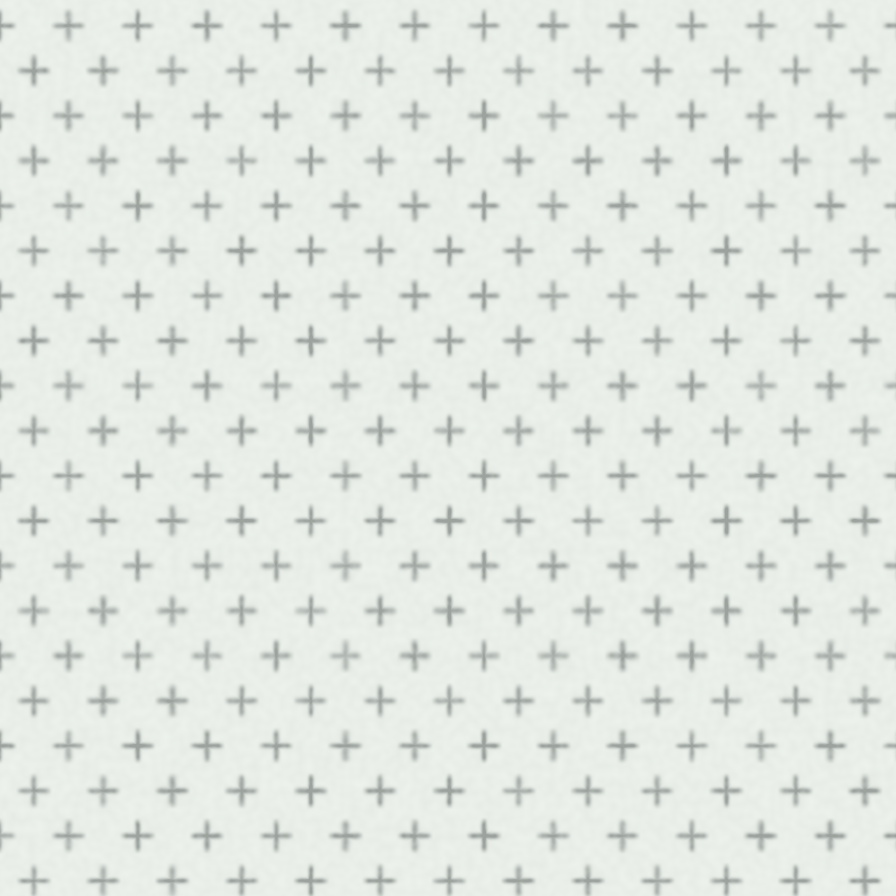
This pattern is drawn by a WebGL 1 fragment shader. Its source:

```glsl
precision highp float;
// Small soft grey plus signs on a pale green-grey ground, in staggered rows.
// Each staggered cell holds one cross of two tapered Gaussian strokes; hashes
// vary stroke width and strength, and gradient noise mottles the whole surface.

uniform vec2 u_resolution;

float hash(vec2 p) {
  return fract(sin(dot(p, vec2(127.1, 311.7))) * 43758.545);
}

vec2 gradientAt(vec2 cell) {
  float angle = 6.28318 * hash(cell);
  return vec2(cos(angle), sin(angle));
}

float gradientNoise(vec2 p) {
  vec2 i = floor(p);
  vec2 f = p - i;
  vec2 u = f * f * f * (f * (f * 6.0 - 15.0) + 10.0);
  float a = dot(gradientAt(i), f);
  float b = dot(gradientAt(i + vec2(1.0, 0.0)), f - vec2(1.0, 0.0));
  float c = dot(gradientAt(i + vec2(0.0, 1.0)), f - vec2(0.0, 1.0));
  float d = dot(gradientAt(i + 1.0), f - 1.0);
  return mix(mix(a, b, u.x), mix(c, d, u.x), u.y);
}

// Soft line: Gaussian across, fading out towards both ends.
float stroke(float across, float along, float width, float halfLength) {
  float taper = 1.0 - smoothstep(halfLength - 0.007, halfLength + 0.003, abs(along));
  return exp(-0.5 * across * across / (width * width)) * taper * 0.0025 / width;
}

void main() {
  vec2 p = gl_FragCoord.xy / u_resolution.y;

  // Staggered grid: every second row shifts by half a column.
  vec2 spacing = vec2(0.0773, 0.05023);
  vec2 grid = (p - vec2(0.0378, 0.0169)) / spacing + 0.5;
  float row = floor(grid.y);
  float shift = 0.5 * mod(row, 2.0);
  float column = floor(grid.x - shift);
  vec2 q = (vec2(grid.x - shift - column, grid.y - row) - 0.5) * spacing;

  // Upright width follows the column, crossbar width follows the row.
  float uprightWidth = mix(0.0021, 0.0032, hash(vec2(column + shift, 4.0)));
  float barWidth = mix(0.0021, 0.0030, hash(vec2(9.0, row)));
  float wear = mix(0.84, 1.06, hash(vec2(column, row)));
  q += 0.0004 * gradientNoise(p * 90.0);

  float upright = stroke(q.x, q.y, uprightWidth, 0.0185);
  float bar = stroke(q.y, q.x, barWidth, 0.0185);
  float ink = max(upright, bar) + 0.2 * min(upright, bar);
  ink *= wear * (1.0 + 0.3 * gradientNoise(p * 130.0 + 17.0));

  // Faint fine mottling with a little broader unevenness.
  float mottle = 0.018 * gradientNoise(p * 100.0)
               + 0.008 * gradientNoise(p * 37.0 + 5.0);
  vec3 ground = vec3(0.915, 0.935, 0.915) + mottle;
  vec3 color = mix(ground, vec3(0.64, 0.665, 0.645), clamp(ink, 0.0, 1.1));
  gl_FragColor = vec4(color, 1.0);
}
```
